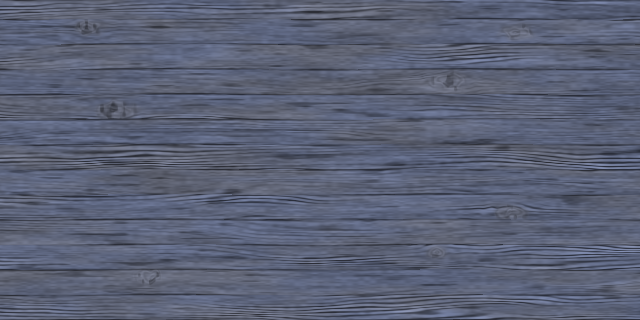
Give the GLSL for this texture, as a Shadertoy shader.

```glsl
// Weathered blue-grey boards laid in horizontal rows, with grain and knots.
// Each row hashes its own seed; growth lines are warped by layered sines,
// bent around sparse pale knots, then broken up by stretched fibre noise.

#define PLANKS 12.76        // rows over the canvas height
#define SEAM_WIDTH 0.0027   // half width of the gap between boards
#define RING_COUNT 6.8      // growth lines across one board
#define RING_DEPTH 0.46     // contrast of the growth lines
#define FIBRE_DEPTH 0.36    // contrast of the fine fibres
#define STREAK_DEPTH 0.20   // contrast of the broad streaks
#define KNOT_CHANCE 0.22    // share of slots holding a knot
#define KNOT_SIZE vec2(0.080, 0.046)
#define WOOD vec3(0.353, 0.375, 0.450)
#define BLUE_TINT vec3(-0.008, 0.003, 0.026)
#define GREY_TINT vec3(0.010, 0.002, -0.018)

const float TAU = 6.2831853;

float hash(vec2 p) {
    vec3 q = fract(vec3(p.xyx) * 0.1031);
    q += dot(q, q.yzx + 33.33);
    return fract((q.x + q.y) * q.z);
}

// Smooth value noise in 0..1
float noise(vec2 p) {
    vec2 cell = floor(p), f = fract(p);
    f = f * f * (3.0 - 2.0 * f);
    float low = mix(hash(cell), hash(cell + vec2(1, 0)), f.x);
    float high = mix(hash(cell + vec2(0, 1)), hash(cell + vec2(1, 1)), f.x);
    return mix(low, high, f.y);
}

// Slow sideways drift of the grain: layered sines
float drift(float x, float seed) {
    float sum = 0.0, freq = 2.3, amp = 0.6;
    for (int i = 0; i < 4; i++) {
        sum += amp * sin(x * freq + seed * freq * 9.0);
        freq *= 1.9;
        amp *= 0.48;
    }
    return sum;
}

void mainImage(out vec4 fragColor, in vec2 fragCoord) {
    vec2 p = fragCoord / iResolution.y;
    float pixel = 1.0 / iResolution.y;

    // Board row, position across it and its seed
    float y = p.y * PLANKS + 0.02 * sin(p.x * 7.0 + 1.0);
    float row = floor(y);
    float across = y - row;
    float seed = hash(vec2(row, 7.0));
    vec2 shift = vec2(seed * 57.0, row * 13.0);

    // Growth lines before bending
    float rings = across * RING_COUNT * mix(0.8, 1.15, seed)
                + 1.3 * drift(p.x, seed)
                + 2.6 * noise(vec2(p.x * 2.8, across * 2.2) + shift)
                + 0.7 * noise(vec2(p.x * 9.0, across * 5.0) + shift);

    // Knots: at most one per slot, kept within their own board
    float knotMask = 0.0, knotTone = 0.0;
    float firstSlot = floor(p.x + 0.5) - 1.0;
    for (int i = 0; i < 2; i++) {
        vec2 id = vec2(firstSlot + float(i), row);
        float present = step(hash(id + 31.0), KNOT_CHANCE);
        float size = mix(0.55, 1.0, hash(id + 53.0));
        vec2 centre = vec2(id.x + mix(0.2, 0.8, hash(id + 71.0)),
                           mix(0.25, 0.75, hash(id + 97.0)));
        vec2 d = vec2(p.x - centre.x, (across - centre.y) / PLANKS);
        d /= KNOT_SIZE * size;
        d += 0.5 * (vec2(noise(p * 45.0), noise(p * 45.0 + 19.0)) - 0.5);
        float radius = length(d);
        rings -= present * 2.0 * d.y * exp(-0.45 * radius * radius);

        float mask = present * (1.0 - smoothstep(0.5, 1.15, radius));
        float circles = 0.5 + 0.5 * cos(TAU * 3.2 * radius + seed * 6.0);
        float flecks = smoothstep(0.58, 0.85, noise(p * vec2(85.0, 50.0)));
        knotTone = mix(knotTone, 0.16 - 0.17 * circles - 0.36 * flecks, mask);
        knotMask = max(knotMask, mask);
    }

    // Strongly lined boards alternate with plainer ones, in broken stretches
    float lined = mix(1.0, 0.30, mod(row, 2.0));
    float stretches = noise(vec2(p.x * 2.6, across * 2.5) + shift + 5.0);
    lined *= 0.12 + 1.3 * smoothstep(0.2, 0.85, stretches);
    lined *= 0.5 + noise(vec2(p.x * 8.0, across * 9.0) + shift + 23.0);
    float line = pow(0.5 + 0.5 * cos(TAU * rings), 2.0);
    float ringTone = RING_DEPTH * lined * (0.375 - line);

    // Fibres, broad streaks and short cracks
    float sway = 0.006 * drift(p.x, seed);
    vec2 fibre = vec2(p.x, p.y + sway);
    float fine = noise(fibre * vec2(13.0, 140.0) + shift) * 0.5
               + noise(fibre * vec2(55.0, 215.0) + shift) * 0.5;
    float streak = noise(fibre * vec2(4.0, 46.0) + shift);
    float crack = smoothstep(0.76, 0.95, noise(fibre * vec2(9.0, 105.0) + shift + 41.0));
    float tone = mix(ringTone, knotTone, knotMask * 0.8);
    tone += FIBRE_DEPTH * (fine - 0.5) + STREAK_DEPTH * (streak - 0.5);
    tone += 0.07 * (seed - 0.5) - 0.28 * crack * (1.0 - knotMask) + 0.03;

    // Broken dark gap with a pale worn lip beneath it
    float edge = min(across, 1.0 - across) / PLANKS;
    float width = max(SEAM_WIDTH, pixel * 0.65);
    float wear = noise(vec2(p.x * 6.0, floor(y + 0.5) * 9.0));
    float gap = 0.08 + 0.42 * smoothstep(0.15, 0.85, wear);
    tone -= gap * exp(-pow(edge / width, 2.0));
    float lip = ((1.0 - across) / PLANKS - 2.6 * width) / width;
    tone += 0.10 * wear * exp(-lip * lip);

    // Weathering shifts the hue between blue and grey
    float hue = 0.65 * noise(p * vec2(3.0, 14.0) + shift)
              + 0.35 * noise(p * vec2(11.0, 50.0) + shift);
    hue = mix(smoothstep(0.1, 0.8, hue), 0.0, knotMask * 0.8);
    vec3 color = (WOOD + mix(GREY_TINT, BLUE_TINT, hue)) * (1.0 + max(tone, -0.52));
    fragColor = vec4(clamp(color, 0.0, 1.0), 1.0);
}
```
